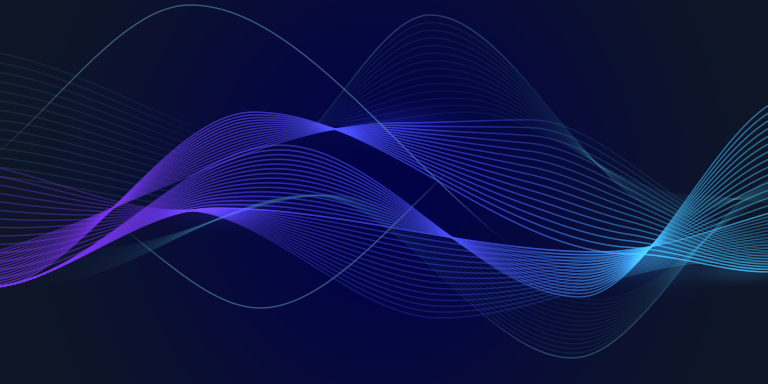
Give the GLSL for this background, as a Shadertoy shader.

```glsl
// Fans of thin glowing wave lines, violet to cyan, over a dark navy vignette.

#define LINE_WIDTH 0.0036
#define RIBBON_LINES 15
#define VEIL_LINES 14
#define RIBBON_GAIN 0.95
#define VEIL_GAIN 0.17
#define GLOW_GAIN 0.30

const vec3 NAVY   = vec3(0.008, 0.012, 0.275);
const vec3 SLATE  = vec3(0.055, 0.085, 0.150);
const vec3 VIOLET = vec3(0.46, 0.20, 0.93);
const vec3 BLUE   = vec3(0.29, 0.31, 0.98);
const vec3 CYAN   = vec3(0.24, 0.72, 0.95);
const vec3 TEAL   = vec3(0.20, 0.48, 0.58);
const vec3 STEEL  = vec3(0.32, 0.52, 0.64);

// A wave given by the positions and heights of its four turning points.
struct Wave { vec4 x; vec4 y; };

float waveHeight(Wave w, float x) {
    vec3 t = smoothstep(w.x.xyz, w.x.yzw, vec3(x));
    return w.y.x + dot(w.y.yzw - w.y.xyz, t);
}

// Height and slope of a wave.
vec2 waveAt(Wave w, float x) {
    const float STEP = 0.004;
    float before = waveHeight(w, x - STEP), after = waveHeight(w, x + STEP);
    return vec2(0.5 * (before + after), 0.5 * (after - before) / STEP);
}

// Coverage of one line; its total light is the same at any size.
float lineCover(vec2 p, vec2 wave, float pixel) {
    float dist = abs(p.y - wave.x) / sqrt(1.0 + wave.y * wave.y);
    float radius = max(LINE_WIDTH, 1.2 * pixel);
    return LINE_WIDTH / radius * (1.0 - smoothstep(0.0, radius, dist));
}

// Lines blended from one wave to another, with a weight at either end.
float fan(vec2 p, Wave a, Wave b, int count, vec2 weight, float pixel) {
    vec2 first = waveAt(a, p.x), last = waveAt(b, p.x);
    float sum = 0.0;
    for (int i = 0; i < count; i++) {
        float t = float(i) / float(count - 1);
        sum += mix(weight.x, weight.y, t) * lineCover(p, mix(first, last, t), pixel);
    }
    return sum;
}

float glow(vec2 p, vec2 center, vec2 size) {
    vec2 q = (p - center) / size;
    return exp(-dot(q, q));
}

void mainImage(out vec4 fragColor, in vec2 fragCoord) {
    float pixel = 1.0 / iResolution.y;
    vec2 p = fragCoord * pixel;
    p.x *= 2.0 * iResolution.y / iResolution.x;

    // Vignette
    float fromCenter = length((p - vec2(1.0, 0.5)) * vec2(1.0, 0.9));
    vec3 color = mix(NAVY, SLATE, smoothstep(0.05, 1.05, fromCenter));

    // Faint veils behind the ribbons
    Wave archTop  = Wave(vec4(0.68, 1.12, 1.77, 2.08), vec4(0.583, 0.961, 0.440, 0.531));
    Wave archLow  = Wave(vec4(0.86, 1.22, 1.80, 2.08), vec4(0.674, 0.708, 0.492, 0.466));
    Wave bowlLow  = Wave(vec4(0.10, 0.81, 1.49, 2.08), vec4(0.263, 0.492, 0.068, 0.557));
    Wave bowlTop  = Wave(vec4(0.23, 0.86, 1.56, 2.08), vec4(0.350, 0.492, 0.219, 0.505));
    Wave leftTop  = Wave(vec4(-0.10, 0.78, 1.0, 1.2), vec4(0.870, 0.610, 0.610, 0.610));
    Wave leftLow  = Wave(vec4(-0.10, 0.62, 1.0, 1.2), vec4(0.544, 0.453, 0.453, 0.453));
    float archFade = smoothstep(0.75, 1.0, p.x);
    float bowlFade = smoothstep(0.0, 0.5, p.x);
    float leftFade = 1.0 - smoothstep(0.25, 0.65, p.x);
    float veil = fan(p, archTop, archLow, VEIL_LINES, archFade * vec2(1.0, 0.7), pixel)
               + fan(p, bowlLow, bowlTop, VEIL_LINES, bowlFade * vec2(1.0, 0.6), pixel)
               + fan(p, leftTop, leftLow, VEIL_LINES, leftFade * vec2(1.0, 1.4), pixel);
    color = mix(color, TEAL, 1.0 - exp(-VEIL_GAIN * veil));

    // Single long strands
    Wave highStrand = Wave(vec4(-0.21, 0.495, 1.61, 2.0), vec4(0.505, 0.987, 0.245, 0.245));
    Wave lowStrand  = Wave(vec4(0.10, 0.677, 1.458, 2.0), vec4(0.505, 0.198, 0.714, 0.700));
    float strands = lineCover(p, waveAt(highStrand, p.x), pixel)
                  * smoothstep(-0.1, 0.3, p.x) * (1.0 - smoothstep(1.1, 1.35, p.x))
                  + lineCover(p, waveAt(lowStrand, p.x), pixel)
                  * smoothstep(0.3, 0.45, p.x) * (1.0 - smoothstep(1.0, 1.2, p.x));
    strands += 0.5 * lineCover(p, waveAt(archTop, p.x), pixel) * archFade
             * (1.0 - smoothstep(1.25, 1.45, p.x));
    strands += 0.6 * lineCover(p, waveAt(bowlLow, p.x), pixel) * smoothstep(1.2, 1.45, p.x)
             * (1.0 - smoothstep(1.6, 1.85, p.x));
    color = mix(color, STEEL, min(0.65 * strands, 1.0));

    // Bright ribbons
    Wave crest  = Wave(vec4(-0.03, 0.66, 1.64, 2.0), vec4(0.250, 0.708, 0.339, 0.292));
    Wave ridge  = Wave(vec4(-0.31, 1.04, 1.38, 2.0), vec4(0.297, 0.680, 0.688, 0.388));
    Wave swing  = Wave(vec4(-0.03, 0.73, 1.51, 2.08), vec4(0.253, 0.622, 0.227, 0.753));
    Wave spine  = Wave(vec4(-0.05, 0.56, 1.56, 2.27), vec4(0.250, 0.458, 0.344, 0.492));
    Wave valley = Wave(vec4(-0.16, 0.47, 1.146, 1.875), vec4(0.583, 0.453, 0.172, 0.318));
    float ridgeFade = mix(0.65, 0.12, smoothstep(1.1, 1.6, p.x));
    float valleyFade = mix(0.45, 0.25, smoothstep(0.5, 1.2, p.x));
    float ribbon = fan(p, crest, ridge, RIBBON_LINES, vec2(1.0, ridgeFade), pixel)
                 + fan(p, swing, spine, RIBBON_LINES, vec2(0.85, 0.7), pixel)
                 + fan(p, spine, valley, RIBBON_LINES, vec2(0.6, valleyFade), pixel);
    vec3 tint = mix(VIOLET, BLUE, smoothstep(0.2, 0.95, p.x));
    tint = mix(tint, CYAN, smoothstep(1.15, 1.8, p.x));
    color = mix(color, tint, 1.0 - exp(-RIBBON_GAIN * ribbon));

    // Light where the lines gather
    float gather = glow(p, vec2(0.60, 0.452), vec2(0.13, 0.035))
                 + glow(p, vec2(1.03, 0.675), vec2(0.13, 0.040))
                 + glow(p, vec2(1.70, 0.315), vec2(0.12, 0.050))
                 + glow(p, vec2(1.93, 0.292), vec2(0.10, 0.025));
    color += GLOW_GAIN * gather * tint * (0.5 + 0.5 * min(ribbon, 1.5));

    fragColor = vec4(min(color, 1.0), 1.0);
}
```
